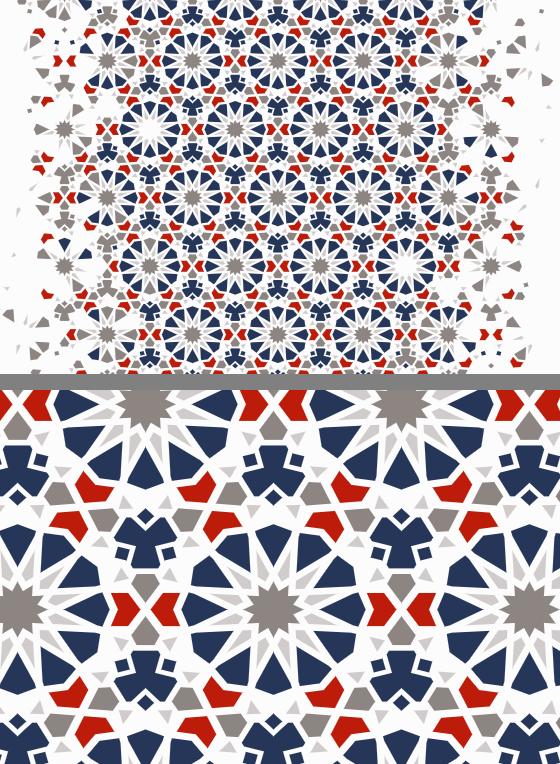
Top, the full canvas; bottom, a detail of the centre.
Give the GLSL for this pattern, as a Shadertoy shader.

```glsl
const vec3 NAVY = vec3(.15, .21, .35);
const vec3 GRAY = vec3(.55, .52, .51);
const vec3 PALE = vec3(.82, .80, .80);
const vec3 RED = vec3(.74, .11, .04);

float hash(vec2 p) {
    return fract(sin(dot(p, vec2(127.1, 311.7))) * 43758.5453);
}

// Signed distance to the line a-b, negative on its left
float side(vec2 p, vec2 a, vec2 b) {
    vec2 e = normalize(b - a);
    return dot(p - a, vec2(e.y, -e.x));
}

// Paints one tile; tiles vanish and navy turns gray away from the middle
void tile(inout vec3 color, float d, float aa, vec2 place, vec3 tint) {
    vec2 id = floor(place * 20. + .37);
    float away = abs(place.x);
    if (tint == NAVY && hash(id + 71.) < smoothstep(1., 3., away)) tint = GRAY;
    float kept = step(smoothstep(1.5, 3.5, away), hash(id));
    color = mix(color, tint, kept * clamp(.5 - d / aa, 0., 1.));
}

void mainImage(out vec4 fragColor, in vec2 fragCoord) {
    vec2 p = (fragCoord - .5 * iResolution.xy) / iResolution.y;
    p = (p + vec2(.0058, .029)) / vec2(.2281, .2112);
    float aa = 1. / (.2112 * iResolution.y);
    if (p.x < 0.) p = -p; // half-turn symmetry of the wear

    // Nearest rosette of the triangular lattice
    vec2 s = vec2(1., 1.7320508);
    vec2 even = round(p / s) * s;
    vec2 odd = (round(p / s - .5) + .5) * s;
    vec2 center = distance(p, even) < distance(p, odd) ? even : odd;
    vec2 q = p - center;

    // Fold into a 30 degree wedge, keeping the matrix that unfolds it
    float k = round(atan(q.y, q.x) / 1.0471976) * 1.0471976;
    vec2 axis = vec2(cos(k), sin(k));
    vec2 normal = vec2(-axis.y, axis.x);
    if (dot(q, normal) < 0.) normal = -normal;
    mat2 unfold = mat2(axis, normal);
    vec2 f = q * unfold;

    // Fold again, about the nearest petal
    vec2 diag = vec2(.8660254, .5);
    float across = dot(f, vec2(-.5, .8660254));
    bool onDiag = f.y > .2679 * f.x;
    vec2 w = onDiag ? vec2(dot(f, diag), abs(across)) : f;
    vec2 petalAxis = onDiag ? diag : vec2(1., 0.);

    vec3 color = vec3(.99);

    // Rosette: star, kites and petals between two crossing straps
    float inner = dot(w - vec2(.149, 0.), vec2(.454, .891));
    float outer = dot(w - vec2(.149, 0.), vec2(-.454, .891));
    bool starKept = center.x < 2.8 && distance(center, vec2(1.5, -.866)) > .1;
    if (starKept) color = mix(color, GRAY, clamp(.5 - (inner + .014) / aa, 0., 1.));
    tile(color, .014 - min(inner, outer), aa, center + unfold * vec2(.193, .052), PALE);
    float petal = max(max(outer, -inner) + .014, dot(w, vec2(-.259, .966)) + .016);
    petal = max(petal, dot(w - vec2(.36, 0.), vec2(.93, .37)));
    tile(color, petal, aa, center + unfold * (.28 * petalAxis), NAVY);

    // Bow tie between neighbours, with gray tiles above and below
    float cap = dot(f - vec2(.36, 0.), vec2(.93, .37));
    float strap = dot(f - vec2(.5, 0.), vec2(.82, .57));
    float bow = max(max(.03 - cap, strap + .016), f.y - .07);
    tile(color, bow, aa, center + unfold * vec2(.43, 0.), RED);
    float shield = max(max(.016 - strap, f.y - .15),
                       dot(f - vec2(.44, .1), vec2(-.894, .447)));
    tile(color, shield, aa, center + unfold * vec2(.5, .1), GRAY);

    // Sliver beside the shield
    vec2 a = vec2(.375, .115), b = vec2(.435, .13), c = vec2(.405, .178);
    float sliver = max(max(side(f, a, b), side(f, b, c)), side(f, c, a));
    tile(color, sliver, aa, center + unfold * vec2(.405, .14), PALE);

    // Three-lobed tile at the triangle center, notched by small diamonds
    vec2 t = vec2(.5, .288675) - f;
    float diamond = .707 * (abs(.57735 - dot(f, diag) - .105) + abs(across));
    float lobes = max(max(t.y - .115, .87 * t.x + .5 * t.y - .1), .044 - diamond);
    tile(color, lobes, aa, center + unfold * vec2(.5, .288675), NAVY);
    tile(color, diamond - .024, aa, center + unfold * (.472 * diag), NAVY);

    fragColor = vec4(color, 1.);
}
```
